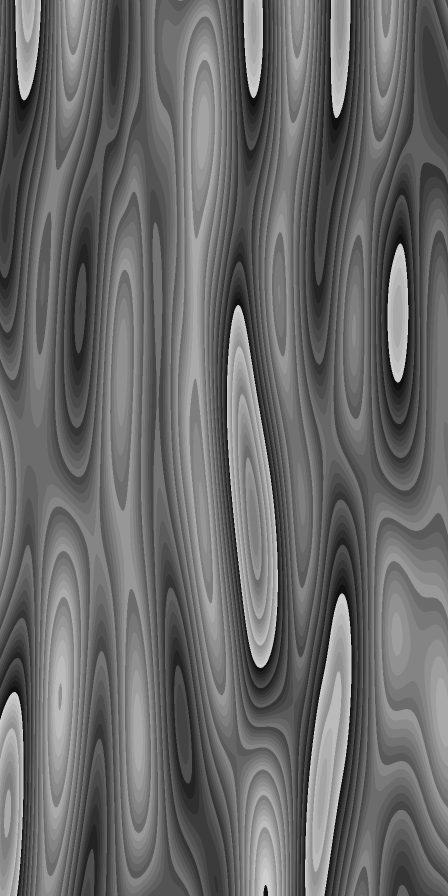
Give the GLSL for this texture, as a Shadertoy shader.

```glsl
// Stretched wood-like grain: a smooth random field made of layered sines is
// cut into fine grey steps, a ring sawtooth and a slower wrapping ramp, so
// long nested ovals appear, some of them flipping from near black to bright.

const float TAU = 6.28319;
const int   WAVES = 14;                      // sines in the field
const vec2  MIN_FREQ = vec2(1.0, -0.95);     // cycles per canvas width
const vec2  MAX_FREQ = vec2(7.0, 0.95);
const float FIELD_CENTRE = 0.38;
const float FIELD_SPREAD = 0.24;             // standard deviation
const float RIPPLE_FREQ = 14.0;
const float RIPPLE_HEIGHT = 0.018;
const float RINGS = 8.0;                     // rings per wrap of the ramp
const float STEPS = 6.0;                     // grey steps per ring
const float BASE_GREY = 0.04;
const float RAMP_GREY = 0.57;
const float RING_GREY = 0.22;
const int   SAMPLES = 2;                     // edge smoothing per axis

float hash(float n) {
    return fract(sin(n * 12.9898 + 4.137) * 43758.55);
}

// Sum of sines with spread-out frequencies and random phases
float grainField(vec2 p) {
    float sum = 0.0;
    for (int i = 0; i < WAVES; i++) {
        float n = float(i);
        vec2 pick = fract(vec2(0.7549, 0.5698) * (n + 1.0));
        vec2 freq = mix(MIN_FREQ, MAX_FREQ, pick);
        sum += sin(TAU * (dot(freq, p) + hash(n)));
    }
    return FIELD_CENTRE + FIELD_SPREAD * sum * sqrt(2.0 / float(WAVES));
}

// Small scallops that fade in and out across the canvas
float ripple(vec2 p) {
    float patches = smoothstep(-0.2, 0.9, sin(TAU * (1.7 * p.x + 0.4 * p.y)));
    float bend = 0.25 * sin(TAU * (0.9 * p.y + 2.0 * p.x));
    return RIPPLE_HEIGHT * patches * sin(TAU * (RIPPLE_FREQ * p.x + bend));
}

float grainGrey(vec2 p) {
    float level = floor((grainField(p) + ripple(p)) * RINGS * STEPS) + 0.5;
    float ring = fract(level / STEPS);
    float ramp = fract(level / (RINGS * STEPS));
    return BASE_GREY + RAMP_GREY * ramp + RING_GREY * ring;
}

void mainImage(out vec4 fragColor, in vec2 fragCoord) {
    // Average a small grid of samples inside the pixel
    float grey = 0.0;
    for (int j = 0; j < SAMPLES; j++) {
        for (int i = 0; i < SAMPLES; i++) {
            vec2 offset = (vec2(i, j) + 0.5) / float(SAMPLES) - 0.5;
            grey += grainGrey((fragCoord + offset) / iResolution.x);
        }
    }
    grey /= float(SAMPLES * SAMPLES);
    fragColor = vec4(vec3(grey), 1.0);
}
```
